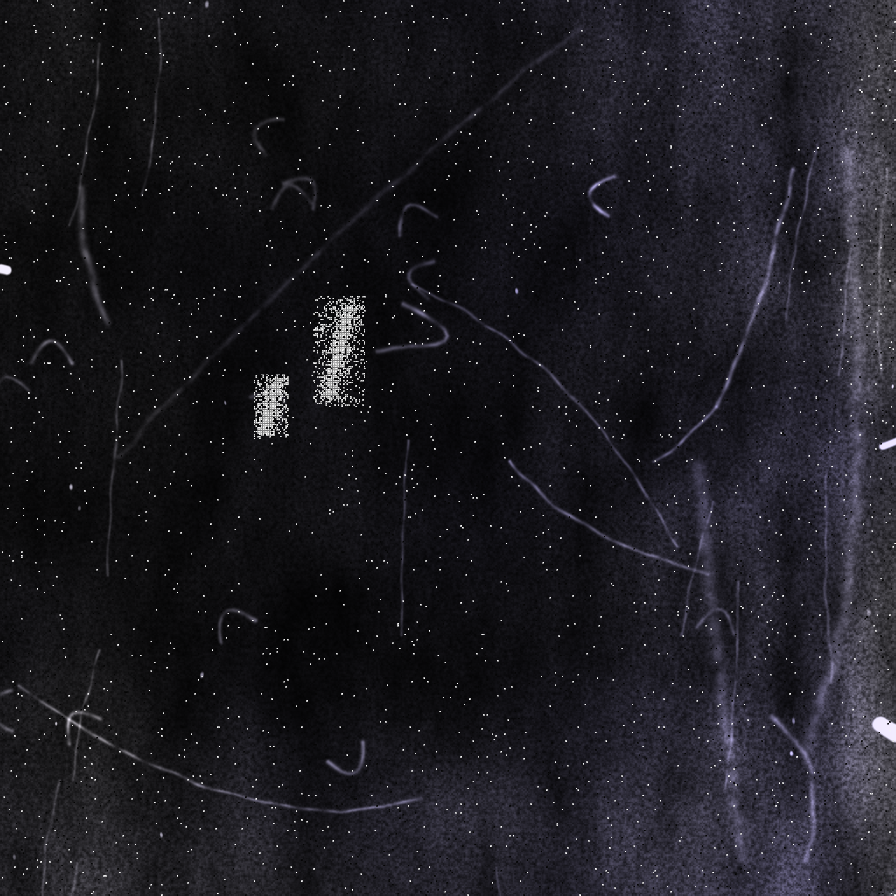
Give the GLSL for this texture, as a Shadertoy shader.

```glsl
// Dark, dusty scratched film with pale fibres, speckle and two grainy bright patches.

vec2 hash22(vec2 p) {
    vec3 q = fract(p.xyx * vec3(.1031, .1030, .0973));
    q += dot(q, q.yzx + 33.33);
    return fract((q.xx + q.yz) * q.zy);
}

float corner(vec2 cell, vec2 offset) {
    return dot(hash22(cell) * 2. - 1., offset);
}

float gradientNoise(vec2 p) {
    vec2 i = floor(p), f = fract(p), u = f * f * (3. - 2. * f), e = vec2(0, 1);
    return mix(mix(corner(i, f), corner(i + e.yx, f - e.yx), u.x),
               mix(corner(i + e.xy, f - e.xy), corner(i + e.yy, f - e.yy), u.x), u.y);
}

float fbm(vec2 p) {
    float sum = 0., gain = 1.;
    for (int i = 0; i < 5; i++) {
        sum += gain * gradientNoise(p);
        p = p * 2.03 + 17.3;
        gain *= .6;
    }
    return sum;
}

float segmentDistance(vec2 p, vec2 a, vec2 b) {
    vec2 ab = b - a;
    return length(p - a - ab * clamp(dot(p - a, ab) / dot(ab, ab), 0., 1.));
}

// Soft curved thread from a to c, pulled towards b
float fibre(vec2 p, vec2 a, vec2 b, vec2 c, float width) {
    float d = 1.;
    vec2 last = a;
    for (int i = 1; i <= 9; i++) {
        float t = float(i) / 9.;
        vec2 next = mix(mix(a, b, t), mix(b, c, t), t);
        d = min(d, segmentDistance(p, last, next));
        last = next;
    }
    return exp(-d * d / (width * width));
}

// Chance of a white grain inside a box with a leaning bright core
float patchDensity(vec2 p, vec2 centre, vec2 halfSize, float coreWidth) {
    vec2 q = p - centre;
    vec2 inside = step(abs(q), halfSize);
    float across = (q.x - .22 * q.y) / coreWidth;
    float core = exp(-across * across) * smoothstep(1., .8, abs(q.y) / halfSize.y);
    return inside.x * inside.y * (.22 + .7 * core);
}

void mainImage(out vec4 fragColor, in vec2 fragCoord) {
    vec2 p = fragCoord / iResolution.xy;
    vec2 cell = floor(p * 512.);
    vec2 dust = hash22(cell + 71.);

    // Uneven emulsion: black centre, paler right side and foot
    float cloud = fbm(p * vec2(13, 5)) + .7 * fbm(p * 6. + 40.);
    float right = smoothstep(.5, .92, p.x + .12 * gradientNoise(p * 4.));
    float tone = .052 + .09 * right + .055 * smoothstep(.32, .0, p.y);
    tone += .035 * smoothstep(.3, .65, distance(p, vec2(.4, .5)));
    tone += .05 * smoothstep(.925, .955, p.x);
    tone *= max(.25, 1. + .75 * cloud);
    tone *= 1. + .7 * gradientNoise(p * 210.) + .45 * (hash22(cell).x - .5);

    // Main scratches, frayed by noise
    vec2 w = p + .006 * vec2(gradientNoise(p * 25.), gradientNoise(p * 25. + 9.));
    float thread = 0.;
    thread += .22 * fibre(w, vec2(.46, .68), vec2(.64, .61), vec2(.755, .39), .0018);
    thread += .28 * fibre(w, vec2(.57, .485), vec2(.63, .40), vec2(.79, .36), .002);
    thread += .28 * fibre(w, vec2(.02, .235), vec2(.28, .05), vec2(.47, .11), .0018);
    thread += .32 * fibre(w, vec2(.885, .81), vec2(.86, .68), vec2(.80, .545), .0026);
    thread += .28 * fibre(w, vec2(.80, .545), vec2(.77, .51), vec2(.73, .485), .002);
    thread += .16 * fibre(w, vec2(.78, .48), vec2(.80, .25), vec2(.83, .04), .007);
    thread += .16 * fibre(w, vec2(.945, .83), vec2(.985, .36), vec2(.90, .17), .007);
    thread += .28 * fibre(w, vec2(.86, .20), vec2(.93, .15), vec2(.90, .04), .003);
    thread += .24 * fibre(w, vec2(.09, .79), vec2(.09, .70), vec2(.12, .64), .004);
    thread += .09 * fibre(w, vec2(.65, .97), vec2(.40, .78), vec2(.13, .49), .003);
    thread += .30 * fibre(w, vec2(.45, .66), vec2(.56, .61), vec2(.42, .61), .0024);

    // Scattered upright scratches, curls and bright crumbs
    float crumbs = 0.;
    for (int i = 0; i < 14; i++) {
        vec2 h = hash22(vec2(i, 5)), g = hash22(vec2(i, 23)), k = hash22(vec2(i, 47));
        vec2 drop = vec2(.06 * (g.x - .6), -.12 - .14 * g.y);
        vec2 bow = vec2(.02 * (k.x - .5), 0);
        thread += .16 * fibre(w, h, h + drop * .5 + bow, h + drop, .0016);

        vec2 along = .022 * vec2(cos(6.28 * k.x), sin(6.28 * k.x));
        vec2 bend = 2.2 * vec2(-along.y, along.x);
        thread += (.12 + .3 * k.y) * fibre(w, g - along, g + bend, g + along, .0024);

        vec2 q = (w - k) * vec2(1.5, .9);
        crumbs += (.25 + .5 * h.y) * smoothstep(.0055, .001, length(q) / (.5 + .6 * g.x));
    }
    tone += thread * max(.2, .85 + 1.4 * gradientNoise(p * 65.));
    tone += crumbs;

    // Large flakes at the borders
    float flake = segmentDistance(w, vec2(0, .698), vec2(.008, .696)) - .005;
    flake = min(flake, segmentDistance(w, vec2(.984, .503), vec2(1, .507)) - .004);
    flake = min(flake, segmentDistance(w, vec2(.983, .192), vec2(1, .18)) - .009);
    tone = mix(tone, .95, smoothstep(.0015, -.0015, flake));

    // Neutral at the left and far right, violet between
    float violet = smoothstep(.1, .65, p.x) * smoothstep(1., .9, p.x);
    violet = clamp(.3 + .6 * violet + .5 * gradientNoise(p * 5. + 60.), 0., 1.);
    vec3 colour = tone * mix(vec3(1.02, 1, 1.02), vec3(.95, .91, 1.22), violet);

    // Square white and black specks, denser in the patches
    float density = max(patchDensity(p, vec2(.378, .608), vec2(.029, .062), .011),
                        patchDensity(p, vec2(.303, .547), vec2(.019, .036), .013));
    vec2 q = abs(fract(p * 512.) - .5);
    float speck = clamp((.5 - max(q.x, q.y)) * iResolution.y / 512. + .5, 0., 1.);
    colour = mix(colour, vec3(.02), speck * step(dust.y, .008 + .5 * density));
    colour = mix(colour, vec3(.8 + .2 * dust.y), speck * step(dust.x, .0065 + density));

    fragColor = vec4(clamp(colour, 0., 1.), 1);
}
```
